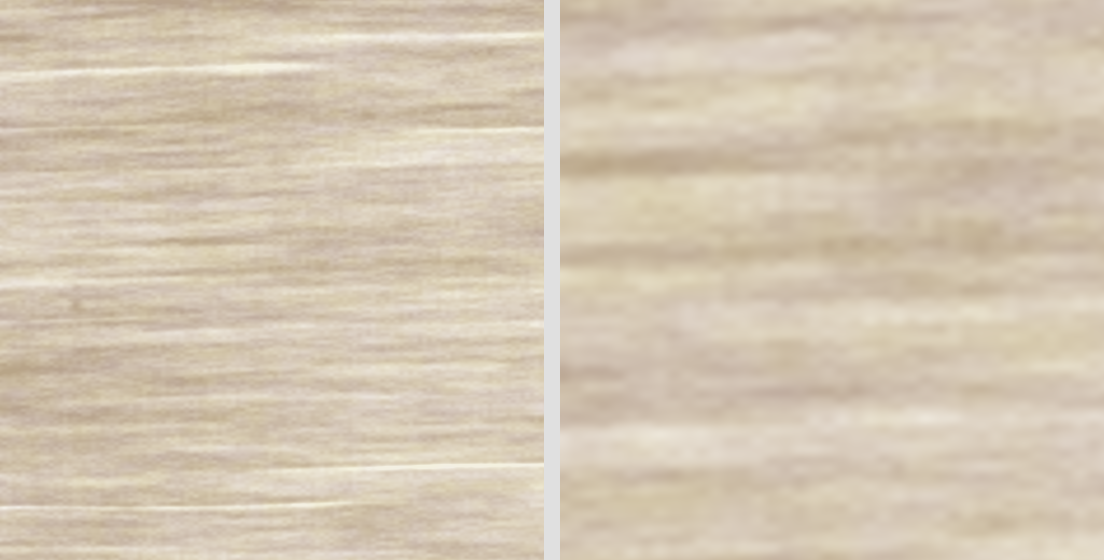
Left: the whole. Right: its middle third, enlarged.
Give the GLSL for this texture, as a Shadertoy shader.

```glsl
// Pale, softly blurred wood with near-horizontal grain and long cream streaks.
#define SLOPE 0.024
#define WARP 0.014
#define STREAKS 17
#define STREAK_WIDTH 0.0075
#define SPECKS 4
#define BASE_TONE 0.455
#define GRAIN_CONTRAST 1.0
#define CHROMA 0.045
#define DARK_WOOD vec3(0.72, 0.64, 0.555)
#define MID_WOOD vec3(0.85, 0.80, 0.72)
#define CREAM vec3(0.955, 0.94, 0.89)

float hash(vec2 p) {
    return fract(sin(dot(p, vec2(127.1, 311.7))) * 43758.5453);
}

// Smooth value noise in 0..1
float noise(vec2 p) {
    vec2 cell = floor(p), f = fract(p);
    f = f * f * (3.0 - 2.0 * f);
    return mix(mix(hash(cell), hash(cell + vec2(1, 0)), f.x),
               mix(hash(cell + vec2(0, 1)), hash(cell + vec2(1, 1)), f.x), f.y);
}

// Noise centred on zero
float ripple(vec2 p) {
    return noise(p) - 0.5;
}

// Fibres from broad bands down to fuzzy mottling
float grain(vec2 p) {
    float tone = 0.32 * ripple(p * vec2(1.3, 9.0));
    tone += 0.38 * ripple(p * vec2(2.6, 36.0) + 17.0);
    tone += 0.36 * ripple(p * vec2(6.0, 84.0) + 41.0);
    tone += 0.22 * ripple(p * vec2(26.0, 130.0) + 73.0);
    tone += 0.17 * ripple(p * vec2(120.0, 170.0) + 97.0);
    return tone * GRAIN_CONTRAST;
}

// Tapered cream streaks: crisp above, soft below, with a thin shadow on top
float streaks(vec2 p) {
    float tone = 0.0;
    for (int i = 0; i < STREAKS; i++) {
        float id = float(i);
        float row = (id + 0.8 * hash(vec2(id, 1.0))) / float(STREAKS);
        float middle = hash(vec2(id, 2.0));
        float reach = mix(0.2, 0.65, hash(vec2(id, 3.0)));
        float strength = mix(0.12, 0.62, pow(hash(vec2(id, 4.0)), 1.3));
        float width = STREAK_WIDTH * mix(0.6, 1.1, hash(vec2(id, 5.0)));
        width *= 0.75 + 0.5 * noise(vec2(p.x * 7.0, id * 9.0));

        float along = 1.0 - smoothstep(0.55 * reach, reach, abs(p.x - middle));
        along *= 0.7 + 0.5 * noise(vec2(p.x * 9.0, id * 5.0));
        float d = p.y - row + 0.004 * ripple(vec2(p.x * 5.0, id * 3.0));
        float side = d / (d > 0.0 ? width * 0.75 : width * 1.25);
        float shade = (d - 1.9 * width) / width;
        tone += along * strength * (exp(-side * side) - 0.22 * exp(-shade * shade));
    }
    return tone;
}

// Tiny brown flecks
float specks(vec2 p) {
    float cover = 0.0;
    for (int i = 0; i < SPECKS; i++) {
        float id = float(i);
        vec2 centre = vec2(hash(vec2(id, 11.0)), hash(vec2(id, 12.0)));
        float size = mix(0.005, 0.009, hash(vec2(id, 13.0)));
        vec2 q = (p - centre) / (size * vec2(1.3, 1.0));
        cover += exp(-dot(q, q)) * mix(0.15, 0.4, hash(vec2(id, 14.0)));
    }
    return cover;
}

void mainImage(out vec4 fragColor, in vec2 fragCoord) {
    vec2 uv = fragCoord / iResolution.y;

    // Grain climbs gently to the right and wanders
    vec2 p = uv;
    p.y -= SLOPE * uv.x + WARP * ripple(uv * vec2(2.2, 3.0) + 5.0);

    // Tone of the wood, a little paler toward the lower right
    float tone = BASE_TONE + grain(p) + streaks(p) - specks(uv);
    tone += 0.08 * (uv.x - uv.y);
    tone = clamp(tone, 0.0, 1.0);

    vec3 wood = mix(DARK_WOOD, MID_WOOD, smoothstep(0.0, 1.0, tone) * 0.4 + tone * 1.2);
    if (tone > 0.5) wood = mix(MID_WOOD, CREAM, 2.0 * tone - 1.0);
    else wood = mix(DARK_WOOD, MID_WOOD, 2.0 * tone);

    // Faint mauve and yellow mottling
    float tint = ripple(uv * vec2(35.0, 60.0) + 29.0) + ripple(p * vec2(5.0, 45.0) + 61.0);
    wood += CHROMA * tint * vec3(-0.1, -0.2, 0.8);

    fragColor = vec4(clamp(wood, 0.0, 1.0), 1.0);
}
```
